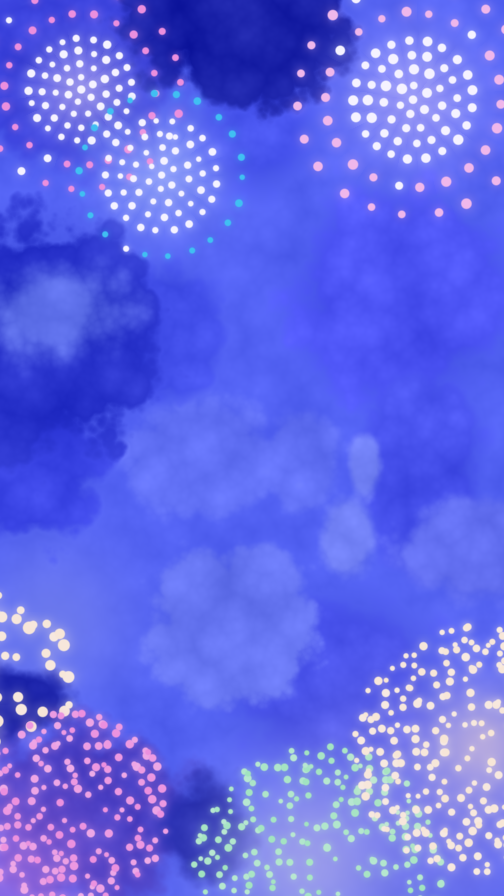
Reproduce this background procedurally as a Shadertoy shader.

```glsl
// Fireworks over a blue watercolour sky: ellipses with billowing cellular-noise
// edges form the clouds; polar rings and jittered grids of dots form the bursts.
// Distances are in canvas widths, measured from the lower left.
#define SKY vec3(0.32, 0.38, 0.95)
#define NAVY vec3(0.09, 0.12, 0.65)
#define DEEP vec3(0.22, 0.26, 0.89)
#define MIST vec3(0.42, 0.48, 0.94)
#define WHITE vec3(0.96, 0.95, 1.0)
#define PINK vec3(0.92, 0.56, 0.87)
#define CREAM vec3(0.97, 0.90, 0.84)
#define GREEN vec3(0.63, 0.89, 0.75)
#define CYAN vec3(0.25, 0.75, 0.95)
#define RAGGED 0.9
#define BILLOW_SCALE 8.5
const float TAU = 6.2831853;
vec3 col;     // colour painted so far
vec2 pos;     // current place on the canvas
float lumps;  // cloud noise at that place

vec2 hash2(vec2 p) {
    vec3 q = fract(vec3(p.xyx) * vec3(0.1031, 0.1030, 0.0973));
    q += dot(q, q.yzx + 33.33);
    return fract((q.xx + q.yz) * q.zy);
}
// Distance to the nearest jittered cell point.
float cellular(vec2 p) {
    float nearest = 2.0;
    for (int i = 0; i < 9; i++) {
        vec2 id = floor(p) + vec2(i % 3 - 1, i / 3 - 1);
        nearest = min(nearest, length(id + hash2(id + 50.0) - p));
    }
    return nearest;
}
// Rounded lumps at several scales, centred near zero.
float billow(vec2 p) {
    float sum = 0.0, weight = 0.5;
    for (int i = 0; i < 4; i++) {
        sum += weight * (1.0 - cellular(p));
        p = mat2(1.6, 1.2, -1.2, 1.6) * p + 7.3;
        weight *= 0.5;
    }
    return sum - 0.48;
}
// Shape holds the centre and the two radii.
void cloud(vec4 shape, vec3 tint, float soft) {
    float inside = 1.0 - length((pos - shape.xy) / shape.zw) + RAGGED * lumps;
    col = mix(col, tint + 0.18 * lumps, smoothstep(0.0, soft, inside));
}
void glow(vec2 centre, float radius, vec3 tint, float strength) {
    vec2 d = (pos - centre) / radius;
    col = mix(col, tint, strength * exp(-dot(d, d)));
}
void dotMark(float dist, float radius, vec3 tint) {
    float aa = 1.0 / iResolution.x;
    col = mix(col, tint, 0.2 * exp(-dist * dist / (radius * radius * 3.0)));
    col = mix(col, tint, 1.0 - smoothstep(radius - aa, radius + aa, dist));
}
// Four tight white rings, then wider tinted rings beyond a gap.
void ringBurst(vec2 centre, float gap, float rings, float size, vec3 outer) {
    vec2 d = pos - centre;
    float turn = atan(d.y, d.x) / TAU;
    for (float k = 0.0; k <= rings; k++) {
        bool isOuter = k > 4.5;
        float count = isOuter ? 22.0 : max(1.0, 5.0 * k + 1.0);
        float shift = 0.37 * k;
        float id = floor(turn * count - shift + 0.5);
        vec2 rnd = hash2(vec2(mod(id, count), k) + centre * 90.0);
        float angle = (id + shift + 0.2 * (rnd.x - 0.5)) / count * TAU;
        float radius = gap * (k + 0.9 * max(k - 4.0, 0.0) + 0.12 * (rnd.y - 0.5));
        vec2 spot = radius * vec2(cos(angle), sin(angle));
        vec3 tint = isOuter && rnd.x < 0.85 ? outer : WHITE;
        dotMark(length(d - spot), size * (0.75 + 0.35 * rnd.y), tint);
    }
}
// Scattered dots in a disc, thinner towards its heart.
void scatterBurst(vec2 centre, float radius, float cell, float size, vec3 tint) {
    vec2 g = (pos - centre) / cell;
    for (int i = 0; i < 9; i++) {
        vec2 id = floor(g) + vec2(i % 3 - 1, i / 3 - 1);
        vec2 rnd = hash2(id + 80.0 + floor(centre * 40.0));
        vec2 spot = id + rnd;
        float reach = length(spot) * cell / radius;
        if (reach < 1.0 && hash2(id + 140.0).x < 0.4 + 0.5 * reach)
            dotMark(length(g - spot) * cell, size * (0.65 + 0.5 * rnd.y), mix(tint, WHITE, 0.3 * rnd.x));
    }
}
void mainImage(out vec4 fragColor, in vec2 fragCoord) {
    pos = fragCoord / iResolution.x;
    lumps = billow(pos * BILLOW_SCALE);
    col = SKY + 0.12 * lumps;
    // Pale and mid-blue clouds
    cloud(vec4(0.80, 1.19, 0.24, 0.24), vec3(0.29, 0.32, 0.95), 0.3);
    cloud(vec4(0.50, 1.52, 0.14, 0.14), vec3(0.26, 0.31, 0.92), 0.5);
    cloud(vec4(0.40, 0.87, 0.17, 0.13), vec3(0.37, 0.43, 0.95), 0.3);
    cloud(vec4(0.60, 0.87, 0.08, 0.12), vec3(0.37, 0.43, 0.95), 0.3);
    cloud(vec4(0.84, 0.84, 0.13, 0.22), vec3(0.27, 0.31, 0.92), 0.3);
    cloud(vec4(0.97, 0.69, 0.20, 0.12), vec3(0.37, 0.42, 0.93), 0.4);
    cloud(vec4(0.66, 0.42, 0.25, 0.20), vec3(0.26, 0.30, 0.91), 0.4);
    cloud(vec4(0.46, 0.54, 0.17, 0.18), vec3(0.39, 0.45, 0.94), 0.25);
    cloud(vec4(0.725, 0.85, 0.04, 0.07), MIST, 0.5);
    cloud(vec4(0.69, 0.71, 0.06, 0.09), MIST, 0.5);
    glow(vec2(0.10, 0.54), 0.15, vec3(0.45, 0.50, 0.93), 0.8);
    // Dark clouds
    cloud(vec4(0.13, 1.64, 0.26, 0.22), vec3(0.21, 0.24, 0.85), 0.4);
    cloud(vec4(0.48, 1.74, 0.23, 0.18), NAVY, 0.2);
    cloud(vec4(0.33, 1.12, 0.12, 0.15), vec3(0.25, 0.30, 0.91), 0.3);
    cloud(vec4(0.04, 0.88, 0.18, 0.19), DEEP, 0.25);
    cloud(vec4(0.08, 1.11, 0.25, 0.25), vec3(0.15, 0.19, 0.79), 0.2);
    cloud(vec4(0.10, 1.16, 0.20, 0.11), vec3(0.35, 0.42, 0.90), 0.7);
    cloud(vec4(0.02, 0.38, 0.13, 0.08), NAVY, 0.4);
    cloud(vec4(0.17, 0.16, 0.24, 0.20), vec3(0.24, 0.21, 0.74), 0.4);
    cloud(vec4(0.41, 0.13, 0.10, 0.12), NAVY, 0.5);
    // Burst light
    glow(vec2(0.16, 1.60), 0.09, vec3(0.62, 0.58, 0.92), 0.75);
    glow(vec2(0.32, 1.43), 0.11, vec3(0.58, 0.65, 0.98), 0.75);
    glow(vec2(0.82, 1.58), 0.13, vec3(0.62, 0.60, 0.97), 0.75);
    glow(vec2(0.02, 0.04), 0.17, vec3(0.64, 0.43, 0.88), 0.7);
    glow(vec2(0.61, 0.07), 0.18, vec3(0.66, 0.66, 0.92), 0.85);
    glow(vec2(0.90, 0.20), 0.24, vec3(0.53, 0.51, 0.90), 0.65);
    glow(vec2(0.96, 0.30), 0.10, vec3(0.80, 0.73, 0.86), 0.75);
    // Bursts
    ringBurst(vec2(0.16, 1.60), 0.0255, 6.0, 0.0076, PINK);
    ringBurst(vec2(0.32, 1.43), 0.0275, 5.0, 0.0070, CYAN);
    ringBurst(vec2(0.82, 1.58), 0.0295, 6.0, 0.0096, mix(PINK, WHITE, 0.4));
    scatterBurst(vec2(-0.01, 0.44), 0.16, 0.031, 0.0110, CREAM);
    scatterBurst(vec2(0.14, 0.17), 0.195, 0.022, 0.0074, PINK);
    scatterBurst(vec2(0.63, 0.05), 0.25, 0.023, 0.0068, GREEN);
    scatterBurst(vec2(0.95, 0.29), 0.25, 0.023, 0.0074, CREAM);
    fragColor = vec4(clamp(col, 0.0, 1.0), 1.0);
}
```
